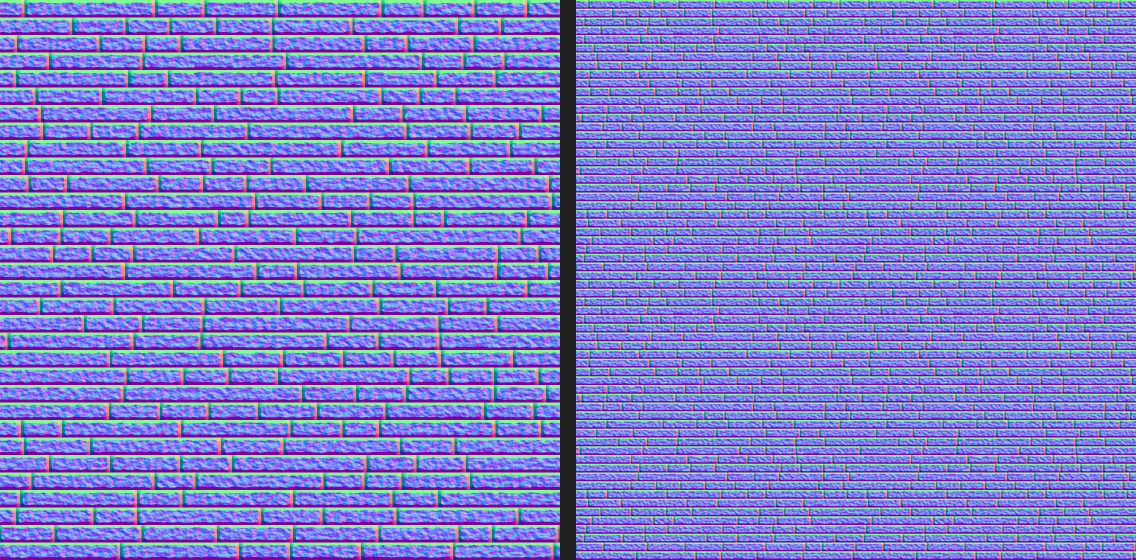
Left, the tile; right, the same tile 2 across and 2 down.
A Shadertoy shader for this texture map:

```glsl
#define ROWS 32.0
#define MIN_BRICKS 6.0
#define EXTRA_BRICKS 3.0
#define SHORT_BRICK 0.55
#define LONG_BRICK 2.2
#define BEVEL 0.0046
#define CORNER 0.0045
#define BEVEL_SLOPE 7.5
#define EDGE_WEAR 0.0022
#define GRAIN_CELLS vec2(88.0, 112.0)
#define GRAIN_SLOPE 0.46
#define FINE_SLOPE 0.34

float hash(vec2 p) {
    vec3 q = fract(vec3(p.xyx) * 0.1031);
    q += dot(q, q.yzx + 33.33);
    return fract((q.x + q.y) * q.z);
}

vec2 latticeGradient(vec2 cell, vec2 period) {
    float angle = 6.28319 * hash(mod(cell, period) + 17.0);
    return vec2(cos(angle), sin(angle));
}

// Wrapping gradient noise: value in x, derivative in yz
vec3 gradientNoise(vec2 p, vec2 period) {
    vec2 i = floor(p), f = p - i;
    vec2 u = f * f * f * (f * (f * 6.0 - 15.0) + 10.0);
    vec2 du = 30.0 * f * f * (f * (f - 2.0) + 1.0);
    vec2 e = vec2(0.0, 1.0);
    vec2 ga = latticeGradient(i, period);
    vec2 gb = latticeGradient(i + e.yx, period);
    vec2 gc = latticeGradient(i + e.xy, period);
    vec2 gd = latticeGradient(i + e.yy, period);
    float a = dot(ga, f);
    float b = dot(gb, f - e.yx);
    float c = dot(gc, f - e.xy);
    float d = dot(gd, f - e.yy);
    float k = a - b - c + d;
    float value = a + u.x * (b - a) + u.y * (c - a) + u.x * u.y * k;
    vec2 slope = ga + u.x * (gb - ga) + u.y * (gc - ga) + u.x * u.y * (ga - gb - gc + gd)
               + du * (u.yx * k + vec2(b, c) - a);
    return vec3(value, slope);
}

float brickWeight(float index, float row) {
    float h = hash(vec2(index * 7.0 + 3.0, row * 5.0 + 11.0));
    return mix(SHORT_BRICK, LONG_BRICK, h * h);
}

// Left and right ends of the brick holding x in a row of length 1
vec2 brickSpan(float x, float row) {
    float count = MIN_BRICKS + floor(EXTRA_BRICKS * hash(vec2(row, 71.0)));
    float total = 0.0;
    for (float i = 0.0; i < count; i++) total += brickWeight(i, row);
    vec2 span = vec2(0.0);
    for (float i = 0.0; i < count; i++) {
        span = vec2(span.y, span.y + brickWeight(i, row) / total);
        if (x < span.y) break;
    }
    return span;
}

vec3 wallNormal(vec2 p) {
    // Position relative to the brick centre
    float row = floor(p.y * ROWS);
    float x = fract(p.x + hash(vec2(row, 29.0)));
    vec2 span = brickSpan(x, row);
    vec2 local = vec2(x - 0.5 * (span.x + span.y), p.y - (row + 0.5) / ROWS);
    vec2 halfFace = 0.5 * vec2(span.y - span.x, 1.0 / ROWS) - BEVEL;

    // Rough stone grain
    vec3 coarse = gradientNoise(p * GRAIN_CELLS, GRAIN_CELLS);
    vec3 fine = gradientNoise(p * GRAIN_CELLS * 2.0, GRAIN_CELLS * 2.0);
    vec2 grain = GRAIN_SLOPE * coarse.yz + FINE_SLOPE * fine.yz;

    // Rounded face with a steep bevel down to the joint
    vec2 q = abs(local) - halfFace + CORNER;
    vec2 outward = sign(local) * normalize(max(q, 0.0) + 1e-6);
    float edge = length(max(q, 0.0)) - CORNER + EDGE_WEAR * coarse.x;
    float bevel = smoothstep(-0.0008, 0.0008, edge);
    return normalize(vec3(outward * BEVEL_SLOPE * bevel + grain, 1.0));
}

void mainImage(out vec4 fragColor, in vec2 fragCoord) {
    // Four samples smooth every edge
    vec3 color = vec3(0.0);
    for (int i = 0; i < 4; i++) {
        vec2 offset = vec2(i & 1, i >> 1) * 0.5 - 0.25;
        vec2 p = fract((fragCoord + offset) / iResolution.xy);
        color += 0.25 * (0.5 + 0.5 * wallNormal(p));
    }
    fragColor = vec4(color, 1.0);
}
```
